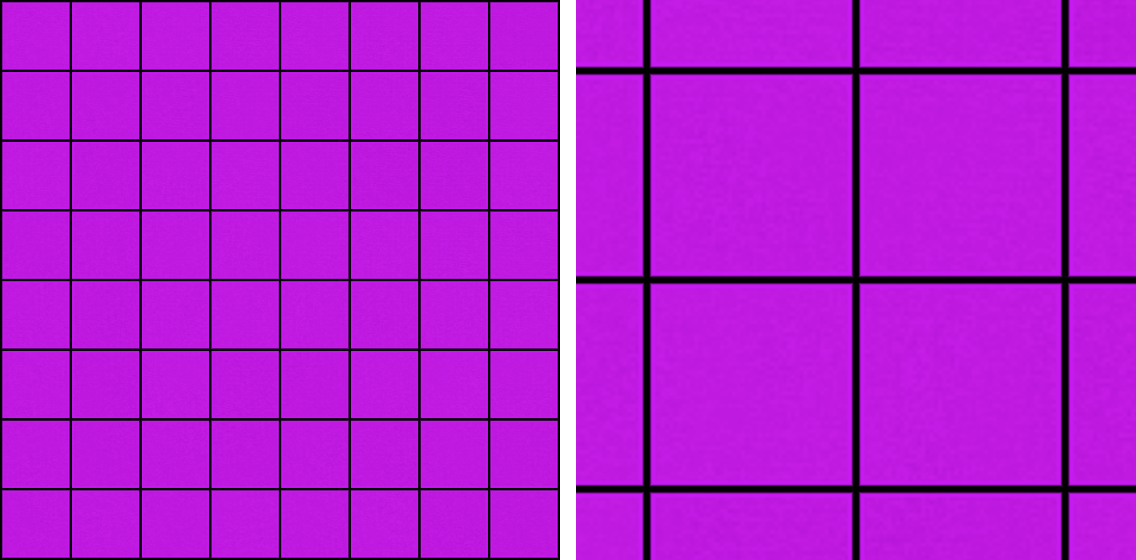
Left, the full canvas; right, a detail of the centre.
A WebGL 1 fragment shader for this pattern:

```glsl
precision highp float;
// A square grid of violet tiles parted by thin black lines, framed on all sides.
// Lines come from the folded distance to the nearest grid line; each tile has a
// faint bright rim, a fine woven grain and a slight shift of tone.

uniform vec2 u_resolution;

#define TILES 8.0
#define MARGIN 0.0020
#define LINE_HALF 0.0022
#define LINE_SOFT 0.0010
#define RIM_END 0.0058
#define GRAIN_CELLS 400.0
#define GRAIN_AMOUNT 0.055
#define TILE_AMOUNT 0.010
#define VIOLET vec3(0.750, 0.100, 0.880)
#define RIM_VIOLET vec3(0.785, 0.100, 0.955)
#define LINE_BLACK vec3(0.008, 0.000, 0.010)

float hash(vec2 p) {
  return fract(sin(dot(p, vec2(127.1, 311.7))) * 43758.5453);
}

float valueNoise(vec2 p) {
  vec2 cell = floor(p);
  vec2 f = fract(p);
  f = f * f * (3.0 - 2.0 * f);
  float low = mix(hash(cell), hash(cell + vec2(1.0, 0.0)), f.x);
  float high = mix(hash(cell + vec2(0.0, 1.0)), hash(cell + 1.0), f.x);
  return mix(low, high, f.y);
}

// Fine grain, stronger in some patches than in others, centred on zero.
float wovenGrain(vec2 uv) {
  float fine = valueNoise(uv * GRAIN_CELLS) - 0.5;
  float threads = valueNoise(uv * GRAIN_CELLS * vec2(0.4, 1.0) + 57.0) - 0.5;
  float patches = mix(0.5, 1.2, valueNoise(uv * TILES * 3.0));
  return (0.65 * fine + 0.35 * threads) * patches;
}

void main() {
  vec2 uv = gl_FragCoord.xy / u_resolution;
  float pixel = 1.0 / min(u_resolution.x, u_resolution.y);

  // Distance to the nearest grid line
  float pitch = (1.0 - 2.0 * MARGIN) / TILES;
  vec2 grid = (uv - MARGIN) / pitch;
  vec2 toLine = abs(fract(grid + 0.5) - 0.5) * pitch;
  float d = min(toLine.x, toLine.y);

  // Tile surface
  float tone = (hash(floor(grid) + 3.0) - 0.5) * TILE_AMOUNT;
  vec3 color = VIOLET + tone;
  color += wovenGrain(uv) * GRAIN_AMOUNT * vec3(1.0, 0.5, 0.8);

  // Bright rim beside the lines
  float rim = 1.0 - smoothstep(RIM_END - 0.0015, RIM_END, d);
  color = mix(color, RIM_VIOLET, 0.85 * rim);

  // Soft-edged lines
  float soft = max(LINE_SOFT, 0.5 * pixel);
  float fill = smoothstep(LINE_HALF - soft, LINE_HALF + soft, d);
  gl_FragColor = vec4(mix(LINE_BLACK, color, fill), 1.0);
}
```
